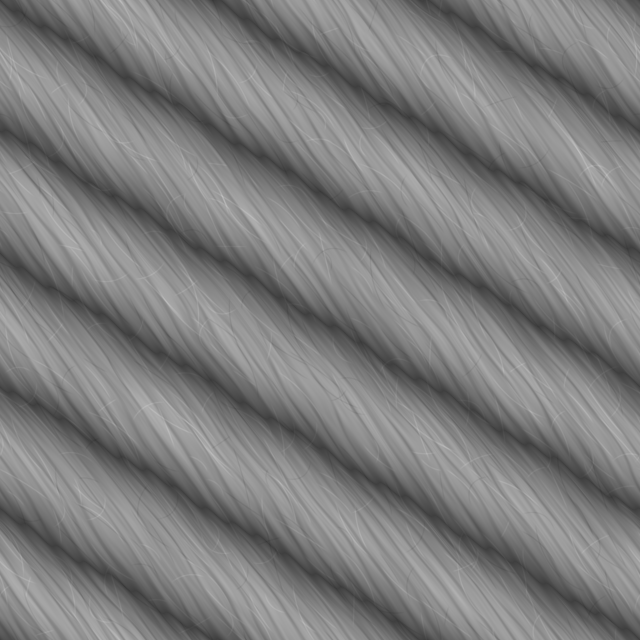
Reproduce this texture procedurally as a Shadertoy shader.

```glsl
// Grey twisted rope: diagonal round strands of fine slanted yarns with stray hairs.
#define STRANDS vec2(3.0, 5.0)   // strands across and up
#define YARNS vec2(40.0, 28.0)   // yarns across and up
#define GROOVE_GREY 0.245
#define CROWN_GREY 0.605
#define ROUNDNESS 0.8
#define SEAM_DEPTH 0.10
#define STREAK_DEPTH 0.11
#define HAIR_GRID 15.0
#define HAIR_WIDTH 0.0006
#define HAIR_CONTRAST 0.055

const float PI = 3.14159265;

vec3 hash3(vec2 p) {
    vec3 q = fract(p.xyx * vec3(0.1031, 0.1030, 0.0973));
    q += dot(q, q.yxz + 33.33);
    return fract((q.xxy + q.yzz) * q.zyx);
}

// Hash of a sheared lattice cell; turns.x by turns.y is the horizontal and
// vertical period of the phase, rows the number of cells up.
float latticeHash(vec2 cell, vec2 turns, float rows) {
    float lap = floor(cell.y / rows);
    return hash3(vec2(mod(cell.x - turns.y * lap, turns.x), cell.y - rows * lap) + rows).x;
}

// Value noise drawn out along lines of equal phase, from -1 to 1.
float streakNoise(float phase, float y, vec2 turns, float rows) {
    vec2 p = vec2(phase, y * rows), cell = floor(p), f = p - cell;
    f = f * f * (3.0 - 2.0 * f);
    float low = mix(latticeHash(cell, turns, rows),
                    latticeHash(cell + vec2(1, 0), turns, rows), f.x);
    float high = mix(latticeHash(cell + vec2(0, 1), turns, rows),
                     latticeHash(cell + vec2(1, 1), turns, rows), f.x);
    return 2.0 * mix(low, high, f.y) - 1.0;
}

// Signed cover of curved hairs, one per grid cell, turned about a mean angle.
float hairLayer(vec2 uv, float angle, float spread, float reach, float bow, float seed, float pixel) {
    vec2 p = uv * HAIR_GRID, home = floor(p);
    float cover = 0.0;
    for (int j = -1; j <= 1; j++)
    for (int i = -1; i <= 1; i++) {
        vec2 cell = home + vec2(i, j);
        vec2 key = mod(cell, HAIR_GRID) + seed;
        vec3 place = hash3(key), form = hash3(key + 57.0);
        float turn = angle + spread * (2.0 * place.z - 1.0);
        vec2 axis = vec2(cos(turn), sin(turn));
        vec2 d = p - cell - place.xy;
        vec2 q = vec2(dot(d, axis), dot(d, vec2(-axis.y, axis.x)));
        float curl = bow * (2.0 * form.x - 1.0);
        float away = abs(q.y - curl * q.x * q.x) / sqrt(1.0 + 4.0 * curl * curl * q.x * q.x);
        float size = reach * mix(0.5, 1.0, form.y);
        float line = 1.0 - smoothstep(0.0, HAIR_WIDTH + pixel, away / HAIR_GRID);
        line *= 1.0 - smoothstep(0.6 * size, size, abs(q.x));
        cover += line * (form.z > 0.35 ? 1.0 : -0.8);
    }
    return cover;
}

void mainImage(out vec4 fragColor, in vec2 fragCoord) {
    vec2 uv = fragCoord / iResolution.xy;
    float pixel = 1.0 / iResolution.y;

    // Strand position, with edges scalloped by the yarns
    float lay = dot(uv, YARNS);
    float strand = dot(uv, STRANDS) + 0.018 * sin(2.0 * PI * lay)
                 + 0.015 * sin(2.0 * PI * dot(uv, vec2(5.0, -2.0)));
    float across = fract(strand), u = 2.0 * across - 1.0;
    float dome = sin(PI * across);

    // Yarns bend as they wrap around the strand
    float bend = 0.5 * u * u + 0.3 * u * (u * u - 1.0) + 0.2 * u;
    float wander = 0.28 * streakNoise(lay + bend, uv.y, YARNS, 13.0);
    float yarn = lay + bend + wander;
    float edge = abs(2.0 * fract(yarn) - 1.0);
    float seam = smoothstep(0.6, 1.0, edge);

    // One tone per yarn, keyed so that it wraps with the strand
    float count = abs(STRANDS.x * YARNS.y - STRANDS.y * YARNS.x);
    float id = mod(STRANDS.x * floor(yarn) - YARNS.x * floor(strand), count);
    float tone = hash3(vec2(id, 7.0)).x - 0.5;

    // Fine fibres at two slightly different slants
    float fibres = 0.5 * streakNoise(4.0 * (lay + bend), uv.y, 4.0 * YARNS, 11.0)
                 + 0.3 * streakNoise(dot(uv, vec2(170, 150)) + 4.0 * bend, uv.y, vec2(170, 150), 14.0)
                 + 0.3 * streakNoise(8.0 * yarn, uv.y, 8.0 * YARNS, 17.0);

    float relief = 0.025 * (1.0 - edge * edge) + 0.07 * tone * (1.0 - seam)
                 - SEAM_DEPTH * seam + STREAK_DEPTH * fibres;
    float grey = mix(GROOVE_GREY, CROWN_GREY, pow(dome, ROUNDNESS));
    grey *= 1.0 + relief * smoothstep(0.0, 0.35, dome);

    // Long lying hairs and short loose curls
    float hairs = hairLayer(uv, -0.85, 0.3, 0.95, 0.25, 11.0, pixel)
                + hairLayer(uv, -1.0, 0.35, 0.95, 0.3, 131.0, pixel)
                + 0.8 * hairLayer(uv, 0.0, PI, 0.5, 1.6, 251.0, pixel);
    grey += HAIR_CONTRAST * hairs * mix(0.5, 1.0, dome);

    fragColor = vec4(vec3(clamp(grey, 0.0, 1.0)), 1.0);
}
```
